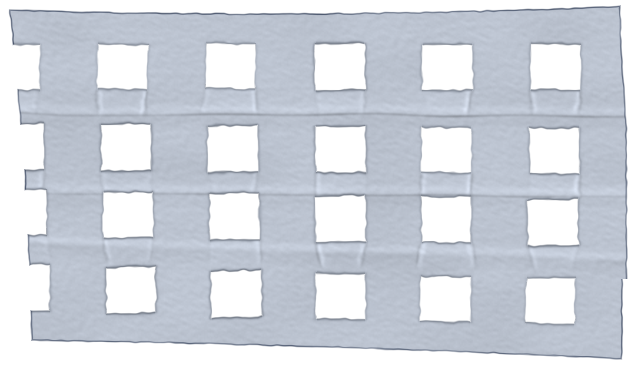
This pattern is drawn by a WebGL 2 fragment shader. Its source:

```glsl
#version 300 es
precision highp float;

uniform vec2 u_resolution;
out vec4 outColor;

// Colours
const vec3 BACKDROP = vec3(1.0);
const vec3 PAPER = vec3(0.73, 0.76, 0.81);
const vec3 EDGE_GREY = vec3(0.37, 0.40, 0.45);
const vec3 EDGE_NAVY = vec3(0.17, 0.22, 0.32);

// Lattice, in canvas heights with y pointing down
const vec4 ROW_Y = vec4(0.179, 0.396, 0.577, 0.781);
const float FIRST_X = 0.331;
const float PITCH_X = 0.2908;
const float LAST_COLUMN = 4.0;
const float ROW_SHIFT = 0.0065;
const float ROW_SHRINK = 0.0027;
const float ROW_TILT = 0.0024;
const vec2 HOLE_HALF = vec2(0.0665, 0.0605);
const float HOLE_JITTER = 0.004;
const float HOLE_TURN = 0.05;
const float TEAR = 0.006;

// Horizontal folds
const vec3 FOLD_Y = vec3(0.306, 0.517, 0.655);
const vec3 FOLD_SLOPE = vec3(0.003, 0.007, 0.030);
const vec3 FOLD_WIDTH = vec3(0.004, 0.004, 0.009);
const vec3 FOLD_DARK = vec3(0.17, 0.11, 0.05);
const float FOLD_LIGHT = 0.055;

// Surface and edges
const float GRAIN = 0.045;
const float MOTTLE = 0.045;
const float CRIMP = 0.11;
const float EDGE_WIDTH = 0.0035;

float hash(vec2 p) {
    vec3 q = fract(vec3(p.xyx) * 0.1031);
    q += dot(q, q.yzx + 33.33);
    return fract((q.x + q.y) * q.z);
}

float noise(vec2 p) {
    vec2 i = floor(p), f = fract(p);
    f = f * f * (3.0 - 2.0 * f);
    return mix(mix(hash(i), hash(i + vec2(1, 0)), f.x),
               mix(hash(i + vec2(0, 1)), hash(i + vec2(1, 1)), f.x), f.y);
}

float bump(float x, float width) {
    return exp(-x * x / (width * width));
}

float box(vec2 p, vec2 halfSize) {
    vec2 d = abs(p) - halfSize;
    return length(max(d, 0.0)) + min(max(d.x, d.y), 0.0);
}

// Signed distance to the uneven sheet outline, negative inside
float sheet(vec2 p) {
    float top = 0.025 + 0.0316 * p.x - 0.0222 * p.x * p.x;
    float bottom = 0.915 + 0.012 * p.x + 0.011 * p.x * p.x;
    float left = 0.022 + 0.118 * p.y - 0.055 * p.y * p.y;
    float right = 1.667 + 0.018 * smoothstep(0.0, 0.4, p.y) - 0.012 * step(0.75, p.y);
    return max(max(top - p.y, p.y - bottom), max(left - p.x, p.x - right));
}

void main() {
    vec2 p = gl_FragCoord.xy / u_resolution.y;
    p.y = 1.0 - p.y;
    float pixel = 1.0 / u_resolution.y;
    vec2 ragged = TEAR * (vec2(noise(p * 55.0), noise(p * 55.0 + 40.0)) - 0.5);

    // Punched holes; column -1 leaves the open notches on the left
    float hole = 1.0;
    float relief = 0.0;
    float holeShadow = 0.0;
    for (int row = 0; row < 4; row++) {
        float j = float(row);
        float pitch = PITCH_X - ROW_SHRINK * j;
        float start = FIRST_X + ROW_SHIFT * j;
        float column = clamp(round((p.x - start) / pitch), -1.0, LAST_COLUMN);
        vec2 id = vec2(column + 3.0, j + 5.0);
        vec2 rnd = vec2(hash(id), hash(id + 17.0)) - 0.5;
        vec2 q = p - vec2(start + column * pitch, ROW_Y[row] + ROW_TILT * j * column);
        q -= HOLE_JITTER * rnd;
        q += ragged + HOLE_TURN * rnd.x * vec2(-q.y, q.x);
        float d = box(q, HOLE_HALF + HOLE_JITTER * rnd.yx * 0.6);
        hole = min(hole, d);

        // Crimps running down from the lower corners, and the raised bar between
        float below = q.y - HOLE_HALF.y;
        float bar = smoothstep(0.0, 0.008, below) * (1.0 - smoothstep(0.045, 0.08, below)) * step(j, 2.5);
        float side = abs(q.x) - HOLE_HALF.x + below * rnd.y * 0.5;
        float strength = CRIMP * hash(id + sign(q.x) + 9.0);
        relief += bar * strength * (bump(side + 0.006, 0.007) - bump(side - 0.003, 0.005));
        relief += bar * 0.018 * smoothstep(0.004, -0.01, side);

        // Lower and upper rims catch more shade
        float rim = smoothstep(0.3, 0.9, abs(q.y) / HOLE_HALF.y) * step(abs(q.x), HOLE_HALF.x);
        holeShadow = max(holeShadow, bump(max(d, 0.0), 0.005) * (0.35 + 0.4 * rim + 0.3 * rnd.x));
    }

    // Folds: a dark crease under a soft bright ridge
    for (int k = 0; k < 3; k++) {
        float t = p.y - FOLD_Y[k] - FOLD_SLOPE[k] * p.x;
        t -= 0.010 * (noise(vec2(p.x * 5.0, float(k) * 7.0)) - 0.5);
        float fade = 0.45 + 0.8 * noise(vec2(p.x * 9.0, float(k) + 30.0));
        relief -= FOLD_DARK[k] * fade * bump(t, FOLD_WIDTH[k]);
        relief += FOLD_LIGHT * bump(t + 0.015, 0.012) - 0.025 * bump(t - 0.018, 0.015);
    }

    // Embossed fibre grain and broad mottling
    vec2 fibre = mat2(0.9, -0.4, 0.4, 0.9) * p * vec2(70.0, 110.0);
    relief += GRAIN * (noise(fibre) - noise(fibre + vec2(0.4, 0.6)));
    relief += 0.4 * GRAIN * (noise(p * 260.0) - 0.5);
    relief += MOTTLE * (noise(p * vec2(6.0, 11.0)) - 0.5);
    vec3 color = PAPER * (1.0 + relief);

    // Torn rims and the navy underside showing along the outer edge
    float outer = sheet(p + ragged * 0.6);
    color = mix(color, EDGE_GREY, clamp(holeShadow, 0.0, 0.85));
    float navy = smoothstep(-EDGE_WIDTH * 1.6, -EDGE_WIDTH * 0.3, outer);
    color = mix(color, EDGE_NAVY, navy * (0.45 + 0.5 * noise(p * 14.0)));

    float edge = max(outer, -hole);
    float cover = 1.0 - smoothstep(-pixel, pixel, edge);
    outColor = vec4(mix(BACKDROP, color, cover), 1.0);
}
```
